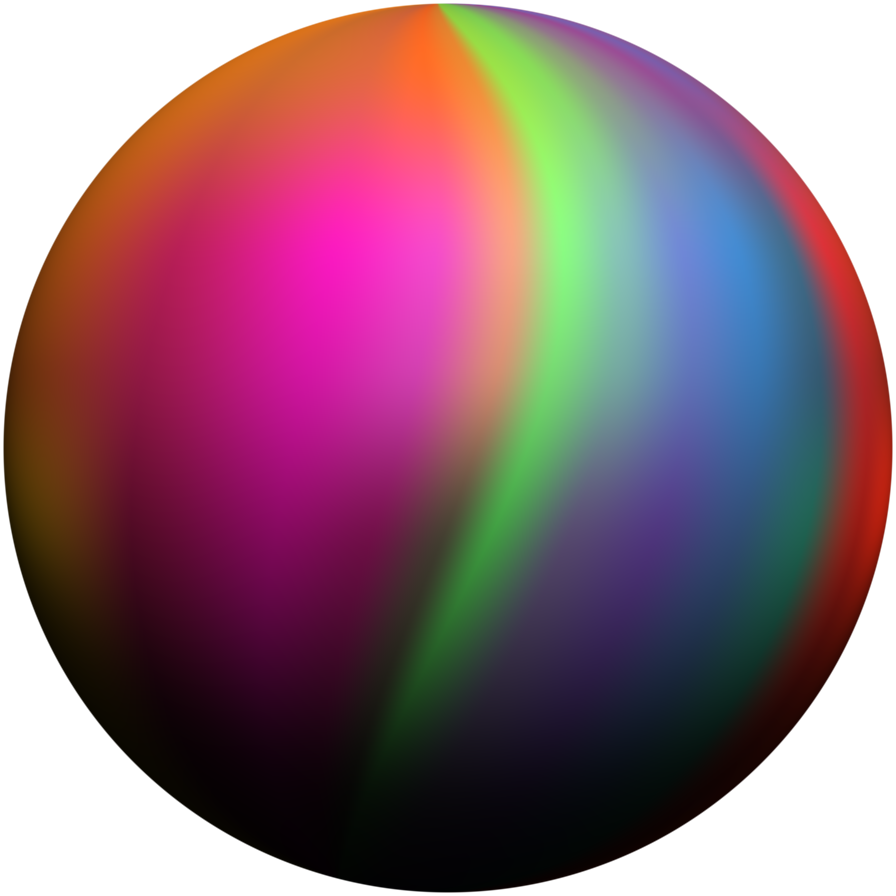
Reproduce this texture map procedurally as a WebGL 2 fragment shader.

```glsl
#version 300 es
precision highp float;
// A glossy-dark sphere wrapped in curved rainbow bands, lit from above, on white.

uniform vec2 u_resolution;
out vec4 fragColor;

const float RADIUS = 0.496;
const vec3 BACKGROUND = vec3(1.0);
const vec3 LIGHT = vec3(0.10, 0.80, 0.68);
const float LIGHT_WRAP = 0.15;
const float SHADOW_SOFTNESS = 0.04;
const vec4 RIDGE_CURVE = vec4(0.18, 0.37, -0.318, -0.253);
const vec2 CROWN_FADE = vec2(0.40, 0.90);
const vec2 BASE_FADE = vec2(0.20, -0.25);

// Band positions: -1 is the left rim, 0 the green ridge, 1 the right rim.
const int BANDS = 12;
const float STOPS[BANDS] = float[](
  -1.0, -0.75, -0.45, -0.25, -0.1, 0.0, 0.2, 0.42, 0.62, 0.8, 0.93, 1.0);

// Band colours near the top, across the middle and in the lower half.
const vec3 CROWN[BANDS] = vec3[](
  vec3(0.92, 0.48, 0.10), vec3(0.76, 0.40, 0.16), vec3(0.76, 0.36, 0.20),
  vec3(0.86, 0.36, 0.12), vec3(0.78, 0.45, 0.16), vec3(0.51, 0.74, 0.23),
  vec3(0.45, 0.73, 0.28), vec3(0.48, 0.55, 0.40), vec3(0.52, 0.39, 0.50),
  vec3(0.56, 0.28, 0.54), vec3(0.47, 0.36, 0.66), vec3(0.55, 0.35, 0.60));
const vec3 MIDDLE[BANDS] = vec3[](
  vec3(1.00, 0.48, 0.09), vec3(0.80, 0.13, 0.38), vec3(0.92, 0.09, 0.71),
  vec3(0.86, 0.26, 0.72), vec3(0.86, 0.57, 0.46), vec3(0.48, 0.88, 0.46),
  vec3(0.48, 0.69, 0.66), vec3(0.41, 0.50, 0.80), vec3(0.26, 0.55, 0.83),
  vec3(0.28, 0.47, 0.60), vec3(1.10, 0.24, 0.26), vec3(1.15, 0.30, 0.20));
const vec3 BASE[BANDS] = vec3[](
  vec3(1.60, 1.20, 0.05), vec3(0.75, 0.10, 0.34), vec3(0.88, 0.06, 0.62),
  vec3(0.68, 0.09, 0.43), vec3(0.38, 0.36, 0.28), vec3(0.36, 0.90, 0.37),
  vec3(0.50, 0.42, 0.64), vec3(0.48, 0.32, 0.76), vec3(0.33, 0.50, 0.77),
  vec3(0.25, 0.80, 0.65), vec3(1.65, 0.28, 0.20), vec3(3.00, 0.50, 0.20));

// Horizontal position of the green ridge at a given height.
float ridgeX(float y) {
  return dot(RIDGE_CURVE, vec4(1.0, y, y * y, y * y * y));
}

// Signed position between the ridge and the rim of this row.
float bandPosition(vec2 p) {
  float halfChord = sqrt(max(1.0 - p.y * p.y, 0.0));
  float ridge = ridgeX(p.y);
  float offset = p.x - ridge;
  float span = offset < 0.0 ? halfChord + ridge : halfChord - ridge;
  return clamp(offset / max(span, 0.05), -1.0, 1.0);
}

vec3 bandColour(float t, float y) {
  float crown = smoothstep(CROWN_FADE.x, CROWN_FADE.y, y);
  float base = 1.0 - smoothstep(BASE_FADE.y, BASE_FADE.x, y);
  vec3 colour = vec3(0.0);
  for (int i = 0; i < BANDS; i++) {
    vec3 band = mix(mix(MIDDLE[i], CROWN[i], crown), BASE[i], base);
    float blend = 1.0;
    if (i > 0) {
      float u = clamp((t - STOPS[i - 1]) / (STOPS[i] - STOPS[i - 1]), 0.0, 1.0);
      blend = mix(u, smoothstep(0.0, 1.0, u), 0.5);
    }
    colour = mix(colour, band, blend);
  }
  return colour;
}

// Wrapped diffuse light with a soft fall into shadow.
float shade(vec3 normal) {
  float d = dot(normal, LIGHT) + LIGHT_WRAP;
  return 0.5 * (d + sqrt(d * d + SHADOW_SOFTNESS));
}

void main() {
  float unit = min(u_resolution.x, u_resolution.y);
  vec2 p = (gl_FragCoord.xy - 0.5 * u_resolution) / (unit * RADIUS);
  float r = length(p);
  float pixel = 1.0 / (unit * RADIUS);

  vec2 q = p / max(r, 1.0);
  vec3 normal = vec3(q, sqrt(max(1.0 - dot(q, q), 0.0)));
  vec3 sphere = bandColour(bandPosition(q), q.y) * shade(normal);

  float coverage = 1.0 - smoothstep(1.0 - pixel, 1.0 + pixel, r);
  fragColor = vec4(mix(BACKGROUND, clamp(sphere, 0.0, 1.0), coverage), 1.0);
}
```
